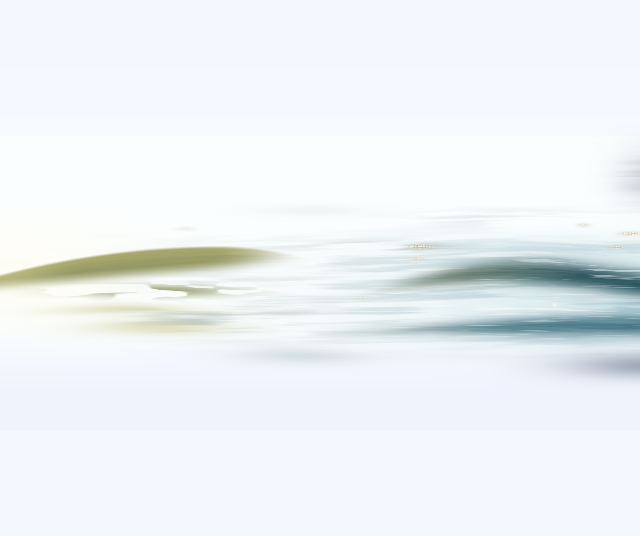
Write a Shadertoy shader that draws this background.

```glsl
const vec3 SKY_BLUE = vec3(0.953, 0.968, 0.998);
const vec3 HAZE_WHITE = vec3(0.982, 0.998, 1.0);
const vec3 SHORE_BLUE = vec3(0.936, 0.952, 0.990);
const vec3 WARM_WHITE = vec3(1.0, 0.992, 0.955);
const vec3 MIST_GREY = vec3(0.77, 0.82, 0.83);
const vec3 PALE_TEAL = vec3(0.66, 0.80, 0.84);
const vec3 DEEP_TEAL = vec3(0.12, 0.28, 0.32);
const vec3 MID_TEAL = vec3(0.20, 0.40, 0.46);
const vec3 SAGE = vec3(0.38, 0.46, 0.40);
const vec3 OLIVE_DARK = vec3(0.49, 0.51, 0.29);
const vec3 OLIVE_LIGHT = vec3(0.69, 0.68, 0.41);
const vec3 SAND = vec3(0.80, 0.79, 0.57);
const vec3 SMOKE = vec3(0.56, 0.60, 0.66);
const vec3 FOAM = vec3(1.0, 0.97, 0.92);
const vec3 FOAM_SHADE = vec3(0.73, 0.66, 0.55);
const vec2 STRAND_SCALE = vec2(7.0, 120.0);
const vec2 FOAM_GRID = vec2(230.0, 260.0);

float hash(vec2 p) {
    vec3 q = fract(vec3(p.xyx) * 0.1031);
    q += dot(q, q.yzx + 33.33);
    return fract((q.x + q.y) * q.z);
}

float noise(vec2 p) {
    vec2 i = floor(p), f = fract(p);
    f = f * f * (3.0 - 2.0 * f);
    return mix(mix(hash(i), hash(i + vec2(1, 0)), f.x),
               mix(hash(i + vec2(0, 1)), hash(i + vec2(1, 1)), f.x), f.y);
}

float fbm(vec2 p) {
    float sum = 0.0, gain = 0.53;
    for (int i = 0; i < 4; i++) {
        sum += gain * noise(p);
        p = p * vec2(1.8, 2.05) + 17.3;
        gain *= 0.5;
    }
    return sum;
}

// Soft elliptical stain
float blot(vec2 p, vec2 centre, vec2 size) {
    vec2 d = (p - centre) / size;
    return exp(-dot(d, d));
}

// Horizontal band that is solid in the middle and feathered outside
float band(float y, float low, float high, float feather) {
    return smoothstep(low - feather, low + feather, y)
         * (1.0 - smoothstep(high - feather, high + feather, y));
}

vec3 backdrop(vec2 p) {
    vec3 c = mix(SKY_BLUE, SKY_BLUE + vec3(0.008, 0.005, 0.0), band(p.y, 0.782, 0.870, 0.002));
    c = mix(c, HAZE_WHITE, 0.4 * band(p.y, 0.746, 0.782, 0.002));
    c = mix(c, HAZE_WHITE, band(p.y, 0.36, 0.746, 0.002 + 0.06 * step(p.y, 0.55)));
    c = mix(c, SHORE_BLUE, band(p.y, 0.197, 0.30, 0.002 + 0.05 * step(0.25, p.y)));
    return mix(c, WARM_WHITE, 0.9 * blot(p, vec2(0.0, 0.49), vec2(0.25, 0.10)));
}

// Cluster of small bright bubbles with warm shadows
vec3 addFoam(vec3 c, vec2 p, vec2 centre, float width, float strength) {
    float area = strength * blot(p, centre, vec2(width, 0.0035));
    vec2 g = p * FOAM_GRID, cell = floor(g);
    vec2 offset = 0.3 + 0.4 * vec2(hash(cell), hash(cell + 7.0));
    float bubble = 1.0 - smoothstep(0.2, 0.48, length(g - cell - offset));
    c = mix(c, FOAM_SHADE, 0.65 * area);
    return mix(c, FOAM, bubble * min(1.0, 1.6 * area));
}

void mainImage(out vec4 fragColor, in vec2 fragCoord) {
    vec2 p = fragCoord / iResolution.xy;
    vec3 c = backdrop(p);

    // Bent coordinates keep the water strands gently wavy
    float bend = 0.016 * (noise(p * vec2(5.0, 9.0)) - 0.5);
    vec2 w = p + vec2(0.0, bend);
    float strands = fbm((w - vec2(0.0, 0.035 * p.x)) * STRAND_SCALE);
    float fine = fbm(w * STRAND_SCALE * vec2(1.5, 2.4) + 40.0);
    float streak = smoothstep(0.38, 0.72, strands);
    float right = smoothstep(0.45, 1.0, p.x);

    // Pale surface and its cool tint
    float water = band(p.y, 0.36, 0.545, 0.05);
    c = mix(c, MIST_GREY, water * smoothstep(0.08, 0.5, p.x) * (0.08 + 0.42 * streak));
    c = mix(c, PALE_TEAL, water * right * (0.35 + 0.45 * streak));

    // Distant ripples and side shadows
    c = mix(c, MIST_GREY, 0.55 * streak * blot(w, vec2(0.83, 0.588), vec2(0.17, 0.018)));
    c = mix(c, MIST_GREY, 0.20 * blot(w, vec2(0.49, 0.606), vec2(0.10, 0.014)));
    c = mix(c, SMOKE, 0.50 * (0.6 + 0.4 * streak) * blot(w, vec2(1.02, 0.675), vec2(0.055, 0.05)));
    c = mix(c, SMOKE, 0.85 * blot(w, vec2(1.03, 0.322), vec2(0.14, 0.024)));
    c = mix(c, MIST_GREY, 0.60 * blot(w, vec2(0.47, 0.333), vec2(0.10, 0.015)));
    c = mix(c, SAGE, 0.45 * streak * blot(w, vec2(0.60, 0.532), vec2(0.09, 0.008)));

    // Sandy reflections under the left wave
    c = mix(c, SAND, 0.55 * blot(w, vec2(0.25, 0.385), vec2(0.11, 0.014)));
    c = mix(c, SAND, 0.50 * blot(w, vec2(0.20, 0.418), vec2(0.12, 0.009)));
    c = mix(c, SAGE, 0.30 * streak * blot(w, vec2(0.36, 0.40), vec2(0.13, 0.022)));
    float ripple = smoothstep(0.46, 0.58, noise(w * vec2(19.0, 190.0)));
    c = mix(c, OLIVE_DARK, 0.75 * ripple * blot(p, vec2(0.24, 0.457), vec2(0.12, 0.011)));

    // Left wave: curved crest over a soft sloping foot
    float dx = p.x - 0.34;
    float crest = 0.5405 - (dx < 0.0 ? 0.46 : 1.1) * dx * dx;
    float foot = 0.463 + 0.105 * p.x;
    float height = (p.y - foot) / max(crest - foot, 0.004);
    float body = (1.0 - smoothstep(crest - 0.005, crest + 0.002, p.y))
               * smoothstep(foot - 0.012, foot + 0.018, p.y)
               * (1.0 - smoothstep(0.33, 0.50, p.x));
    float sheen = fbm(vec2(p.x * 8.0, height * 9.0));
    vec3 olive = mix(OLIVE_DARK, OLIVE_LIGHT, clamp(0.65 * height + 0.9 * (sheen - 0.5), 0.0, 1.0));
    olive = mix(olive, SAND, 0.45 * (1.0 - smoothstep(0.0, 0.13, p.x)));
    c = mix(c, olive, body * (0.78 + 0.2 * sheen));

    // Right swells, growing thicker and darker toward the edge
    float upperMid = 0.491 - 0.5 * (p.x - 0.82) * (p.x - 0.82);
    float upper = (w.y - upperMid) / mix(0.007, 0.024, right);
    float upperMask = exp(-upper * upper) * smoothstep(0.54, 0.74, p.x);
    c = mix(c, mix(SAGE, DEEP_TEAL, smoothstep(0.68, 0.95, p.x)), upperMask * (0.72 + 0.35 * fine));
    float lower = (w.y - 0.383 - 0.014 * right) / mix(0.009, 0.021, right);
    float lowerMask = exp(-lower * lower) * smoothstep(0.46, 0.88, p.x);
    c = mix(c, mix(SAGE, MID_TEAL, smoothstep(0.52, 0.80, p.x)), lowerMask * (0.65 + 0.4 * fine));

    // Bright glints between the swells
    float glint = smoothstep(0.56, 0.76, fine) * water * smoothstep(0.3, 0.6, p.x);
    c = mix(c, HAZE_WHITE, 0.5 * glint);

    // Foam flecks
    c = addFoam(c, p, vec2(0.655, 0.540), 0.018, 0.9);
    c = addFoam(c, p, vec2(0.652, 0.516), 0.013, 0.5);
    c = addFoam(c, p, vec2(0.912, 0.580), 0.010, 0.6);
    c = addFoam(c, p, vec2(0.985, 0.564), 0.016, 0.9);
    c = addFoam(c, p, vec2(0.963, 0.539), 0.011, 0.7);
    c = addFoam(c, p, vec2(0.567, 0.442), 0.016, 0.3);
    c = addFoam(c, p, vec2(0.289, 0.573), 0.015, 0.3);
    c = mix(c, FOAM, 0.9 * blot(p, vec2(0.867, 0.431), vec2(0.003, 0.0035)));

    fragColor = vec4(clamp(c, 0.0, 1.0), 1.0);
}
```
